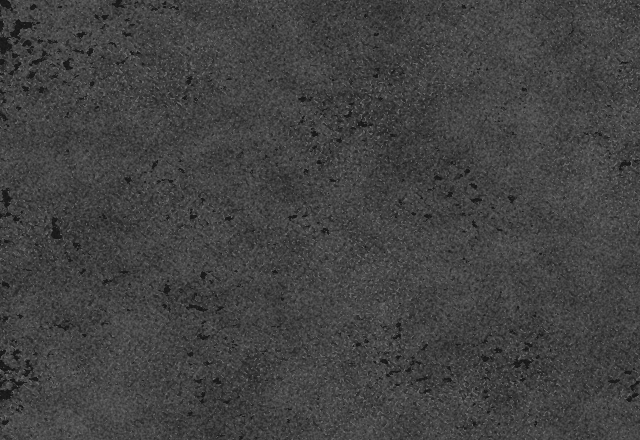
Reproduce this texture procedurally as a WebGL 1 fragment shader.

```glsl
precision highp float;
// Dark weathered stone: fine grey grain, black pitted patches and pale flecks along faint veins.

uniform vec2 u_resolution;

#define BASE_TONE 0.263
#define PIT_TONE 0.105
#define SPECK_TONE 0.155
#define FLECK_TONE 0.43
#define GRAIN_SCALE 205.0
#define GRAIN_CONTRAST 0.125
#define MOTTLE_CONTRAST 0.055
#define PIT_SCALE 42.0
#define PIT_LEVEL 0.62
#define SPECK_LEVEL 0.38
#define FLECK_LEVEL 0.43
#define VEIN_WIDTH 0.07

const mat2 TURN = mat2(0.8, 0.6, -0.6, 0.8);

// Random unit gradient for a lattice point
vec2 gradientAt(vec2 cell) {
  vec3 h = fract(cell.xyx * vec3(0.1031, 0.1030, 0.0973));
  h += dot(h, h.yzx + 33.33);
  float angle = 6.28319 * fract((h.x + h.y) * h.z);
  return vec2(cos(angle), sin(angle));
}

float gradientNoise(vec2 p) {
  vec2 i = floor(p);
  vec2 f = p - i;
  vec2 w = f * f * f * (f * (f * 6.0 - 15.0) + 10.0);
  vec2 e = vec2(1.0, 0.0);
  float low = mix(dot(gradientAt(i), f), dot(gradientAt(i + e), f - e), w.x);
  float high = mix(dot(gradientAt(i + e.yx), f - e.yx),
                   dot(gradientAt(i + 1.0), f - 1.0), w.x);
  return mix(low, high, w.y);
}

float fractalNoise(vec2 p) {
  float sum = 0.0;
  float amplitude = 1.0;
  for (int octave = 0; octave < 4; octave++) {
    sum += amplitude * gradientNoise(p);
    p = TURN * p * 2.03 + 17.3;
    amplitude *= 0.55;
  }
  return sum;
}

// Soft elliptical area of influence
float zone(vec2 p, vec2 center, vec2 radius) {
  vec2 d = (p - center) / radius;
  return exp(-dot(d, d));
}

// Where the surface is worn: left border, upper left corner, middle band
float wearAt(vec2 p) {
  float wear = 0.75 * fractalNoise(p * vec2(3.6, 4.4) + 5.7);
  wear += 0.50 * exp(-p.x * 22.0);
  wear += 0.36 * zone(p, vec2(0.25, 0.96), vec2(0.17, 0.11));
  wear += 0.26 * zone(p, vec2(0.55, 0.49), vec2(0.30, 0.04));
  return wear;
}

void main() {
  vec2 p = gl_FragCoord.xy / u_resolution.y;
  vec2 turned = TURN * p;
  float wear = wearAt(p);

  // Broad clouds and mid-size mottling
  float clouds = fractalNoise(p * vec2(3.0, 2.2) + 41.0);
  float mottle = fractalNoise(p * vec2(13.0, 17.0) + 23.0);
  float tone = BASE_TONE + MOTTLE_CONTRAST * (0.8 * clouds + 0.8 * mottle - 0.25 * wear);

  // Fine grain
  float fine = gradientNoise(turned * GRAIN_SCALE + 3.0);
  float coarse = gradientNoise(turned * GRAIN_SCALE * 0.52 + 61.0);
  tone += GRAIN_CONTRAST * (fine + 0.7 * coarse);

  // Small dark specks, denser on worn ground
  float specks = gradientNoise(turned * vec2(120.0, 145.0) + 9.0)
               + 0.45 * gradientNoise(p * 62.0 + 31.0)
               + 0.28 * wear - 0.12 * clouds;
  tone = mix(tone, SPECK_TONE, 0.85 * smoothstep(SPECK_LEVEL - 0.10, SPECK_LEVEL + 0.14, specks));

  // Pale flecks gathered along meandering veins
  float veinField = fractalNoise(p * vec2(8.5, 9.5) + 77.0);
  float vein = 1.0 - smoothstep(0.0, VEIN_WIDTH, abs(veinField));
  float cluster = smoothstep(-0.12, 0.30, gradientNoise(p * vec2(3.1, 4.2) + 12.0) + 0.2 * wear);
  float flecks = gradientNoise(turned * vec2(165.0, 185.0) + 53.0)
               + 0.20 * vein * cluster + 0.08 * cluster;
  tone = mix(tone, FLECK_TONE, 0.85 * smoothstep(FLECK_LEVEL - 0.09, FLECK_LEVEL + 0.10, flecks));

  // Ragged black pits
  float pits = fractalNoise(p * vec2(0.85, 1.15) * PIT_SCALE + 88.0) + 0.85 * wear;
  tone = mix(tone, PIT_TONE + 0.05 * fine, smoothstep(PIT_LEVEL - 0.05, PIT_LEVEL + 0.10, pits));

  gl_FragColor = vec4(vec3(clamp(tone, 0.0, 1.0)), 1.0);
}
```
